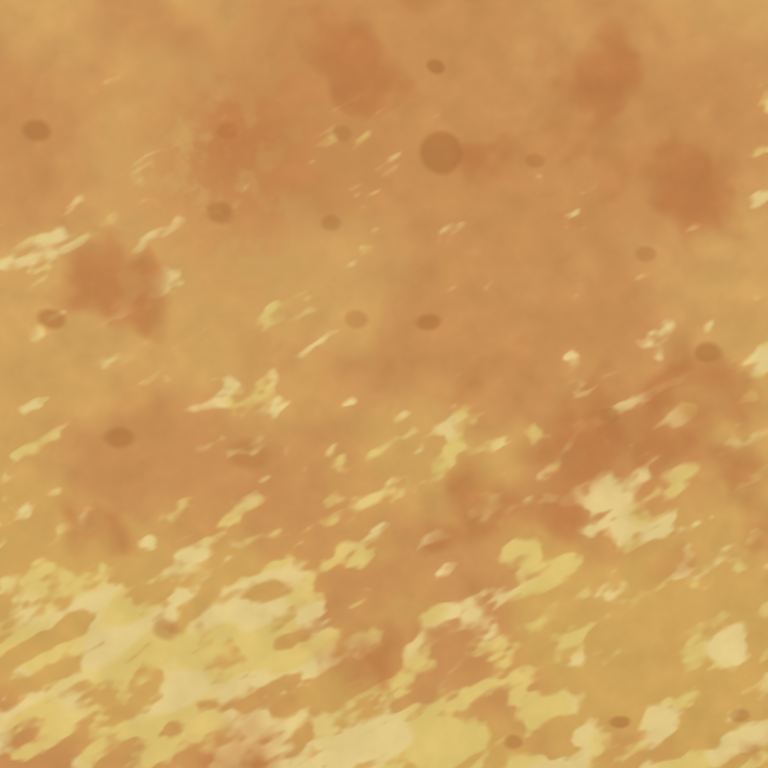
A WebGL 1 fragment shader for this texture:

```glsl
precision highp float;
// Weathered ochre stone: tan ground, rusty clouds, brown spots and slanted pale yellow flakes.
uniform vec2 u_resolution;

const vec3 TAN = vec3(0.815, 0.630, 0.375);
const vec3 BROWN = vec3(0.780, 0.560, 0.335);
const vec3 OCHRE = vec3(0.810, 0.650, 0.345);
const vec3 RUST = vec3(0.730, 0.470, 0.275);
const vec3 SPOT = vec3(0.665, 0.430, 0.235);
const vec3 YELLOW = vec3(0.865, 0.765, 0.450);
const vec3 CREAM = vec3(0.890, 0.800, 0.545);

const float FLAKE_ANGLE = 0.52;
const vec2 FLAKE_SCALE = vec2(22.0, 44.0);
const float FLAKE_EDGE = 0.365;      // flake threshold at the bottom
const float FLAKE_FALLOFF = 0.47;    // rise of the threshold with height
const float SPOT_CELLS = 8.0;
const float SPOT_CHANCE = 0.36;
const vec2 MOLE_CENTER = vec2(0.573, 0.80);
const float MOLE_RADIUS = 0.029;
const vec2 STAIN_CENTER = vec2(0.31, 0.80);

float hash(vec2 p) {
  vec3 q = fract(vec3(p.xyx) * 0.1031);
  q += dot(q, q.yzx + 33.33);
  return fract((q.x + q.y) * q.z);
}

float noise(vec2 p) {
  vec2 i = floor(p), f = fract(p);
  f = f * f * (3.0 - 2.0 * f);
  return mix(mix(hash(i), hash(i + vec2(1.0, 0.0)), f.x),
             mix(hash(i + vec2(0.0, 1.0)), hash(i + 1.0), f.x), f.y);
}

mat2 rotation(float a) {
  return mat2(cos(a), -sin(a), sin(a), cos(a));
}

float fbm(vec2 p) {
  float sum = 0.0, amp = 0.533;
  for (int i = 0; i < 4; i++) {
    sum += amp * noise(p);
    p = rotation(0.6) * p * 2.03 + 17.3;
    amp *= 0.5;
  }
  return sum;
}

// Slanted grain: the octaves keep one direction.
float grain(vec2 p) {
  return 0.56 * noise(p) + 0.29 * noise(p * 1.9 + 31.7) + 0.15 * noise(p * 3.7 + 57.1);
}

// Scattered round spots, one candidate per cell.
float spots(vec2 p) {
  vec2 cell = floor(p);
  float cover = 0.0;
  for (int y = -1; y <= 1; y++) {
    for (int x = -1; x <= 1; x++) {
      vec2 id = cell + vec2(float(x), float(y));
      vec2 center = id + 0.2 + 0.6 * vec2(hash(id + 11.0), hash(id + 47.0));
      float size = hash(id + 83.0);
      float radius = mix(0.08, 0.19, size * size);
      float present = step(hash(id + 5.0), SPOT_CHANCE);
      float strength = mix(0.35, 0.85, hash(id + 29.0));
      float d = length((p - center) * vec2(0.85, 1.1));
      cover = max(cover, present * strength * (1.0 - smoothstep(radius * 0.6, radius * 1.3, d)));
    }
  }
  return cover;
}

void main() {
  vec2 uv = gl_FragCoord.xy / u_resolution;
  vec2 warp = vec2(fbm(uv * 9.0 + 3.0), fbm(uv * 9.0 + 71.0)) - 0.5;
  vec2 p = uv + 0.05 * warp;

  // Ground: soft clouds, warmer above and more yellow below
  float cloud = fbm(p * 5.0 + 8.0);
  float fine = fbm(uv * 34.0 + 20.0);
  vec3 color = mix(TAN, OCHRE, 0.6 * smoothstep(0.75, 0.1, uv.y));
  color = mix(color, BROWN, smoothstep(0.38, 0.66, cloud + 0.12 * (uv.y - 0.4)));

  // Pale flakes: dense at the lower left, sparse at the top
  vec2 slanted = rotation(FLAKE_ANGLE) * (uv + 0.018 * warp) * FLAKE_SCALE;
  float flake = grain(slanted);
  float patches = fbm(uv * 6.0 + 40.0) - 0.5;
  float edge = FLAKE_EDGE + FLAKE_FALLOFF * (uv.y + 0.16 * uv.x) + 0.55 * patches;
  float cover = smoothstep(edge - 0.03, edge + 0.16, flake);
  vec3 pale = mix(YELLOW, CREAM, smoothstep(0.42, 0.66, noise(slanted * 0.7 + 90.0)));
  color = mix(color, pale, 0.88 * cover);

  // Rusty blotches, with one broad stain
  float blotch = smoothstep(0.57, 0.76, fbm(p * 6.5 + 60.0));
  vec2 offset = (p - STAIN_CENTER) / vec2(0.11, 0.13);
  float stain = exp(-dot(offset, offset)) * smoothstep(0.25, 0.65, fine);
  color = mix(color, RUST, max(0.75 * blotch, 0.75 * stain));

  // Brown spots and the largest round mole
  float dots = spots((uv + 0.022 * warp) * SPOT_CELLS);
  float mole = 1.0 - smoothstep(MOLE_RADIUS * 0.8, MOLE_RADIUS * 1.15,
                                length(uv + 0.012 * warp - MOLE_CENTER));
  color = mix(color, SPOT, max(dots, 0.75 * mole) * (0.75 + 0.4 * (fine - 0.5)));

  // Faint mottling
  color *= 1.0 + 0.09 * (fine - 0.5) + 0.04 * (flake - 0.5);
  gl_FragColor = vec4(color, 1.0);
}
```
